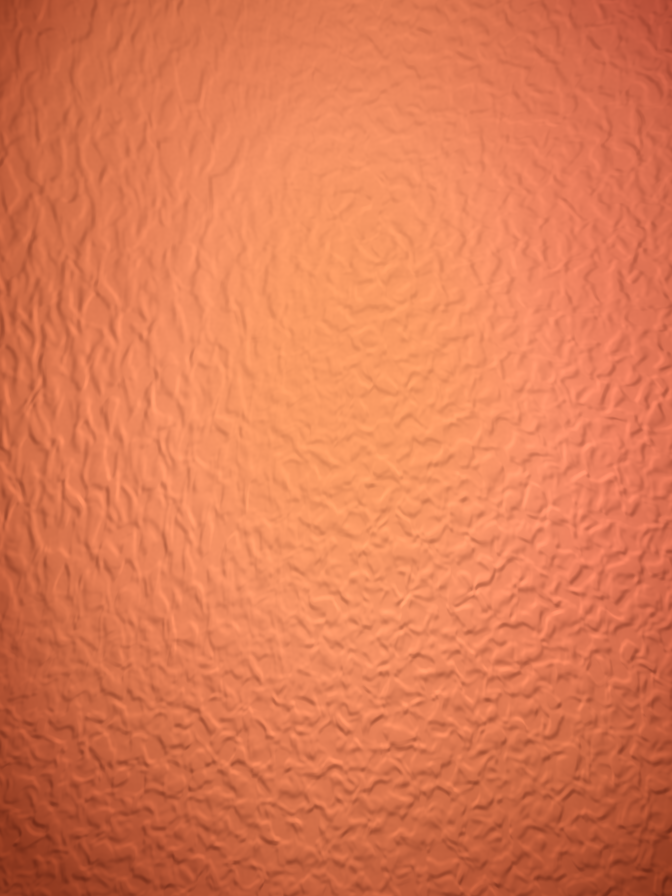
Reproduce this texture procedurally as a Shadertoy shader.

```glsl
const vec2 GLOW_CENTER = vec2(0.53, 0.57);
const vec2 GLOW_SCALE = vec2(1.85, 1.90);
const vec2 LAMP = vec2(0.56, 0.97);
const float RELIEF_STEP = 0.0032;

// Integer hash giving a vector in -1..1
vec2 hash2(vec2 cell) {
    uvec2 k = uvec2(ivec2(cell) + 4096);
    uint n = k.x * 1597334677u ^ k.y * 3812015801u;
    n = (n ^ (n >> 15)) * 2246822519u;
    n ^= n >> 13;
    uint m = n * 3266489917u;
    m ^= m >> 16;
    return vec2(n & 65535u, m & 65535u) / 32767.5 - 1.0;
}

float gradientNoise(vec2 p) {
    vec2 i = floor(p), f = p - i;
    vec2 u = f * f * f * (f * (f * 6.0 - 15.0) + 10.0);
    float a = dot(hash2(i), f);
    float b = dot(hash2(i + vec2(1, 0)), f - vec2(1, 0));
    float c = dot(hash2(i + vec2(0, 1)), f - vec2(0, 1));
    float d = dot(hash2(i + vec2(1, 1)), f - vec2(1, 1));
    return mix(mix(a, b, u.x), mix(c, d, u.x), u.y);
}

// Flat-topped, softly wrinkled paint blobs
float blobs(vec2 p, vec2 density) {
    vec2 q = p * density;
    q += 0.65 * vec2(gradientNoise(q * 0.8 + 17.0), gradientNoise(q * 0.8 + 53.0));
    float n = gradientNoise(q) + 0.38 * gradientNoise(q * 2.1 + 31.0);
    return smoothstep(-0.22, 0.30, n) + 0.35 * n;
}

// Long drips on the left, rounder lumps below and to the right
float paintHeight(vec2 p, float lumpy) {
    float drips = blobs(p, vec2(45.0, 25.0));
    float lumps = blobs(p + 3.0, vec2(42.0, 40.0));
    return mix(drips, lumps, lumpy);
}

// Warm glow fading to brown corners
vec3 glowColor(float d) {
    vec3 color = vec3(0.98, 0.605, 0.39);
    color = mix(color, vec3(0.96, 0.57, 0.395), smoothstep(0.15, 0.58, d));
    color = mix(color, vec3(0.90, 0.50, 0.34), smoothstep(0.46, 0.78, d));
    color = mix(color, vec3(0.82, 0.43, 0.28), smoothstep(0.70, 0.98, d));
    color = mix(color, vec3(0.72, 0.335, 0.21), smoothstep(0.90, 1.16, d));
    return mix(color, vec3(0.56, 0.22, 0.12), smoothstep(1.08, 1.40, d));
}

void mainImage(out vec4 fragColor, in vec2 fragCoord) {
    vec2 uv = fragCoord / iResolution.xy;
    vec2 p = fragCoord / iResolution.x;

    // Broad illumination with uneven falloff
    float d = length((uv - GLOW_CENTER) * GLOW_SCALE);
    d += 0.10 * gradientNoise(p * 3.0 + 8.0);
    vec3 color = glowColor(d);
    float pink = smoothstep(0.55, 0.95, uv.x) * smoothstep(0.1, 0.4, uv.y);
    color += pink * vec3(0.02, -0.01, 0.025);

    // Relief lit by a lamp above the middle
    vec2 away = p - LAMP;
    float reach = length(away);
    vec2 offset = away / max(reach, 0.02) * RELIEF_STEP;
    float lumpy = max(smoothstep(0.25, 0.6, uv.x), smoothstep(0.4, 0.15, uv.y));
    float slope = paintHeight(p + offset, lumpy) - paintHeight(p - offset, lumpy);
    float strength = mix(0.07, 0.20, smoothstep(0.10, 0.75, reach));
    strength *= mix(1.0, 0.6, smoothstep(0.65, 0.95, uv.y));
    float shade = slope * strength;
    shade *= shade < 0.0 ? 1.25 : 0.80;

    // Fine surface grain
    shade += 0.018 * gradientNoise(p * 150.0);
    color *= 1.0 + shade * vec3(0.85, 1.10, 1.20);
    fragColor = vec4(clamp(color, 0.0, 1.0), 1.0);
}
```
